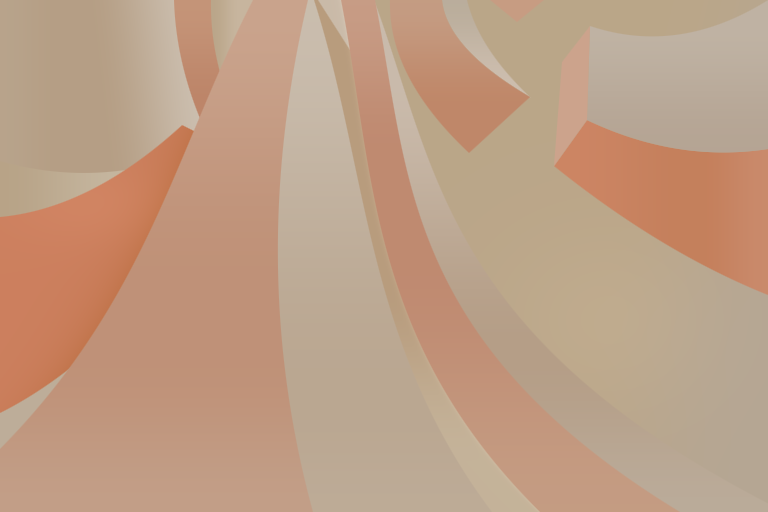
Write a Shadertoy shader that draws this background.

```glsl
// Sweeping paper ribbons in terracotta, pink and sand, with curved blocks behind them.

// Soft-edged coverage of the region where d > 0.
float cover(float d) { return clamp(0.5 + d / max(fwidth(d), 1e-4), 0.0, 1.0); }

// Parabola with start value, slope and bend.
float bow(float start, float slope, float bend, float t) {
    return start + t * (slope + bend * t);
}

// Cubic passing through four values at t = 0, 1/3, 2/3 and 1.
float sweep(vec4 v, float t) {
    float u = 3.0 * t, a = u - 1.0, b = u - 2.0, c = u - 3.0;
    return dot(v, vec4(-a * b * c / 6.0, u * b * c / 2.0, -u * a * c / 2.0, u * a * b / 6.0));
}

// Gaussian spot of light.
float glow(vec2 p, vec2 center, vec2 size) {
    vec2 q = (p - center) / size;
    return exp(-dot(q, q));
}

// Panels to the left of the wide ribbon.
vec3 leftPanels(vec2 p, float ribbonGap) {
    vec3 cream = mix(vec3(0.72, 0.64, 0.53), vec3(0.77, 0.71, 0.62), smoothstep(0.0, 120.0, p.x));
    cream = mix(cream, vec3(0.74, 0.68, 0.60), smoothstep(300.0, 400.0, p.y));

    // Shaded upper panel, brightening at its right side
    vec3 panel = mix(vec3(0.71, 0.62, 0.52), vec3(0.80, 0.75, 0.69),
                     smoothstep(85.0, 200.0, p.x - 0.12 * p.y));
    panel = mix(panel, vec3(0.73, 0.66, 0.57), 0.5 * smoothstep(60.0, 0.0, p.x));
    vec3 col = mix(cream, panel, cover(bow(161.0, 0.285, -0.0017, p.x) - p.y));

    // Narrow pink band and the sandy gap beside it
    vec3 band = mix(vec3(0.77, 0.58, 0.47), vec3(0.74, 0.52, 0.41), smoothstep(0.0, 110.0, p.y));
    float upper = cover(150.0 - p.y);
    col = mix(col, band, upper * cover(p.x - bow(174.0, 0.03, 0.0016, p.y)));
    vec3 gap = mix(vec3(0.73, 0.65, 0.54), vec3(0.78, 0.71, 0.62), smoothstep(212.0, 240.0, p.x));
    col = mix(col, gap, upper * cover(p.x - bow(211.0, -0.02, 0.002, p.y)));

    // Terracotta panel, darkening toward the ribbon
    vec3 terracotta = mix(vec3(0.80, 0.50, 0.37), vec3(0.76, 0.46, 0.30), exp(-ribbonGap / 26.0));
    terracotta += 0.02 * glow(p, vec2(100.0, 205.0), vec2(90.0, 40.0));
    float inside = cover(p.y - bow(217.0, -0.093, -0.00226, p.x))
                 * cover(p.y - 125.0 - 0.5 * (p.x - 182.0))
                 * cover(bow(413.0, -0.5, -0.002, p.x) - p.y);
    return mix(col, terracotta, inside);
}

// Sand backdrop with the hook and the block on the right.
vec3 rightPanels(vec2 p) {
    vec3 col = mix(vec3(0.73, 0.65, 0.535), vec3(0.71, 0.65, 0.575),
                   smoothstep(600.0, 800.0, p.x + 0.25 * (p.y - 256.0)));
    col += 0.02 * glow(p, vec2(610.0, 320.0), vec2(110.0, 90.0));

    // Hook: a pale rim and a pink face
    float rim = bow(467.0, 0.242, 0.0042, p.y);
    float fold = bow(442.0, 0.102, 0.0083, p.y);
    float cut = cover(153.0 - 0.918 * (p.x - 469.0) - p.y);
    vec3 pale = mix(vec3(0.73, 0.68, 0.61), vec3(0.80, 0.74, 0.68), smoothstep(0.0, 85.0, p.y));
    col = mix(col, pale, cover(rim - p.x) * cover(p.x - fold) * cover(98.0 - p.y));
    vec3 hook = mix(vec3(0.77, 0.61, 0.51), vec3(0.75, 0.53, 0.41), smoothstep(0.0, 110.0, p.y));
    col = mix(col, hook, cover(fold - p.x) * cover(p.x - bow(390.0, -0.031, 0.00358, p.y)) * cut);

    // Small tip at the top
    float tip = 22.0 - p.y - 0.82 * abs(p.x - 517.0);
    col = mix(col, vec3(0.78, 0.61, 0.51), cover(tip));

    // Block: terracotta underside, pale face and pink end
    float top = bow(26.0, 0.335, -0.0027, p.x - 590.0);
    float crease = bow(120.0, 0.475, -0.00174, p.x - 587.0);
    float base = bow(166.0, 0.804, -0.00094, p.x - 554.0);
    float endX = 590.0 - 0.032 * (p.y - 26.0);
    float slant = p.y - 166.0 + 1.394 * (p.x - 554.0);
    vec3 under = mix(vec3(0.80, 0.52, 0.39), vec3(0.77, 0.50, 0.36), smoothstep(570.0, 690.0, p.x));
    under = mix(under, vec3(0.79, 0.54, 0.42), smoothstep(700.0, 768.0, p.x));
    col = mix(col, under, cover(p.y - crease) * cover(base - p.y) * cover(slant));
    vec3 face = mix(vec3(0.75, 0.70, 0.64), vec3(0.71, 0.645, 0.58), smoothstep(20.0, 150.0, p.y));
    col = mix(col, face, cover(p.y - top) * cover(crease - p.y) * cover(p.x - endX));
    float endFace = cover(endX - p.x) * cover(p.x - 562.0 + 0.077 * (p.y - 62.0))
                  * cover(p.y - 26.0 + 1.286 * (p.x - 590.0)) * cover(-slant);
    return mix(col, vec3(0.80, 0.64, 0.55), endFace);
}

void mainImage(out vec4 fragColor, in vec2 fragCoord) {
    // Canvas units: 768 wide, 512 high, measured down from the top left
    vec2 uv = fragCoord / iResolution.xy;
    float t = 1.0 - uv.y;
    vec2 p = vec2(uv.x * 768.0, t * 512.0);

    // Ribbon borders, from left to right
    float wideLeft = sweep(vec4(253, 177, 88, -70), t);
    float wideRight = sweep(vec4(308, 281, 282, 313), t);
    float paleRight = sweep(vec4(314, 356, 401, 492), t);
    float pinkLeft = sweep(vec4(341, 369, 419, 540), t);
    float pinkRight = sweep(vec4(375, 407, 484, 680), t);
    float outerRight = sweep(vec4(374, 433, 541, 785), t);

    // Ribbons stacked from right to left
    vec3 col = rightPanels(p);
    vec3 outer = mix(vec3(0.79, 0.73, 0.67), vec3(0.71, 0.62, 0.53), smoothstep(0.15, 0.68, t));
    outer = mix(outer, vec3(0.73, 0.67, 0.60), smoothstep(0.7, 1.0, t));
    col = mix(col, outer, cover(outerRight - p.x));

    vec3 pink = mix(vec3(0.78, 0.61, 0.52), vec3(0.75, 0.54, 0.44), smoothstep(0.0, 0.3, t));
    pink = mix(pink, vec3(0.77, 0.61, 0.51), smoothstep(0.5, 1.0, t));
    col = mix(col, pink, cover(pinkRight - p.x));

    vec3 strip = mix(vec3(0.72, 0.61, 0.49), vec3(0.77, 0.70, 0.60), smoothstep(0.55, 0.9, t));
    strip = mix(strip, vec3(0.79, 0.73, 0.66), cover(p.x - 318.0 - 0.64 * p.y));
    strip += 0.035 * exp(-abs(pinkLeft - p.x) / 2.0);
    col = mix(col, strip, cover(pinkLeft - p.x));

    vec3 pale = mix(vec3(0.79, 0.74, 0.68), vec3(0.73, 0.655, 0.57), smoothstep(0.0, 0.75, t));
    pale = mix(pale, vec3(0.74, 0.67, 0.59), smoothstep(0.8, 1.0, t));
    col = mix(col, pale, cover(paleRight - p.x));

    vec3 wide = mix(vec3(0.79, 0.64, 0.55), vec3(0.75, 0.57, 0.47), smoothstep(0.0, 0.55, t));
    wide = mix(wide, vec3(0.76, 0.62, 0.53), smoothstep(0.7, 1.0, t));
    col = mix(col, wide, cover(wideRight - p.x));

    float ribbonGap = max(wideLeft - p.x, 0.0);
    col = mix(col, leftPanels(p, ribbonGap), cover(wideLeft - p.x));
    fragColor = vec4(col, 1.0);
}
```
